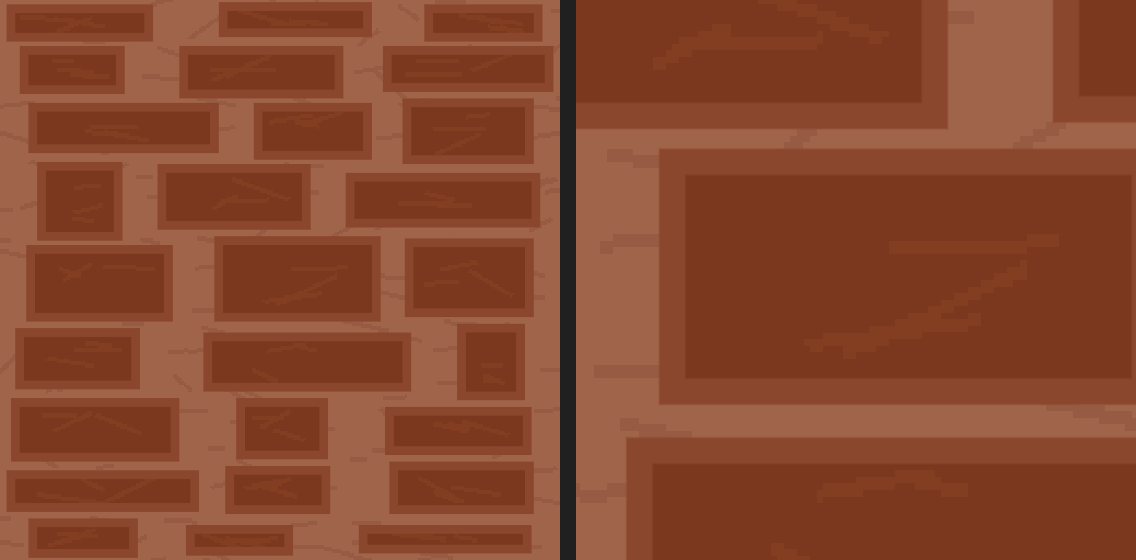
Left, the full canvas; right, a detail of the centre.
Give the GLSL for this texture, as a three.js fragment shader.

```glsl
// Draws an uneven wall of bevelled brown bricks in clay mortar, with faint blocky scratches.
varying vec2 vUv;

const float GRID = 256.0;           // blocky cells across the canvas
const float CELL = 1.0 / GRID;
const float EDGE = 0.001;           // half width of edge smoothing
const float ROWS = 9.0;
const float COLUMNS = 3.0;
const float BEVEL = 4.0 * CELL;
const float PI = 3.14159;

const vec3 MORTAR = vec3(0.629, 0.394, 0.294);
const vec3 MORTAR_SCRATCH = vec3(0.592, 0.357, 0.265);
const vec3 BRICK_RIM = vec3(0.541, 0.277, 0.178);
const vec3 BRICK_FACE = vec3(0.487, 0.221, 0.118);
const vec3 FACE_SCRATCH = vec3(0.515, 0.243, 0.132);

float hash(vec2 p) {
  return fract(sin(dot(p, vec2(127.1, 311.7))) * 43758.5);
}

vec2 hash2(vec2 p) {
  return vec2(hash(p), hash(p + 37.3));
}

vec2 snapToGrid(vec2 p) {
  return floor(p * GRID + 0.5) * CELL;
}

float fill(float d) {
  return 1.0 - smoothstep(-EDGE, EDGE, d);
}

float boxDistance(vec2 p, vec2 halfSize) {
  vec2 q = abs(p) - halfSize;
  return max(q.x, q.y);
}

// Gently waving row lines, closer together at the top and bottom
float rowEdge(float row, float x) {
  float t = row / ROWS;
  float wave = 0.012 * sin(4.0 * x + 2.3 * row) * sin(PI * t);
  return t - 0.052 * sin(2.0 * PI * t) + wave;
}

// Joints between bricks wander, the outer two stay on the canvas border
float columnEdge(float row, float column) {
  float isJoint = step(0.5, column) * step(column, COLUMNS - 0.5);
  float shift = 0.56 * (hash(vec2(row, column) + 4.7) - 0.5);
  return (column + isJoint * shift) / COLUMNS;
}

// Mostly flat angles, now and then a steep one
float scratchAngle(float h, float steepness) {
  float s = 2.0 * h - 1.0;
  return 0.3 * s + steepness * s * s * s * s * s;
}

float scratch(vec2 p, float halfLength, float angle) {
  vec2 dir = vec2(cos(angle), sin(angle));
  vec2 local = vec2(dot(p, dir), dot(p, vec2(-dir.y, dir.x)));
  return step(boxDistance(local, vec2(halfLength, CELL)), 0.0);
}

// Short scratches scattered one per tile
float mortarScratches(vec2 p, vec2 tiles) {
  float mask = 0.0;
  vec2 home = floor(p * tiles);
  for (int y = -1; y <= 1; y++) {
    for (int x = -1; x <= 1; x++) {
      vec2 id = home + vec2(float(x), float(y));
      vec2 centre = (id + hash2(id + 9.1)) / tiles;
      float halfLength = mix(0.012, 0.045, hash(id + 21.4));
      float angle = scratchAngle(hash(id + 55.8), 0.6);
      mask = max(mask, scratch(p - centre, halfLength, angle));
    }
  }
  return mask;
}

// A few scratches kept inside one brick face
float faceScratches(vec2 p, vec2 halfFace, vec2 id) {
  float mask = 0.0;
  for (int i = 0; i < 3; i++) {
    vec2 seed = id + 13.7 * float(i + 1);
    vec2 centre = (hash2(seed) - 0.5) * halfFace * vec2(1.0, 1.4);
    float halfLength = min(mix(0.018, 0.065, hash(seed + 3.3)), 0.45 * halfFace.x);
    float angle = scratchAngle(hash(seed + 6.1), 0.25);
    mask = max(mask, scratch(p - centre, halfLength, angle));
  }
  return mask;
}

vec3 paintBrick(vec3 under, vec2 p, vec2 blockyP, vec2 id) {
  // Corners come from the row and column lines, pulled in by random gaps
  float left = columnEdge(id.y, id.x);
  float right = columnEdge(id.y, id.x + 1.0);
  float middle = 0.5 * (left + right);
  vec2 low = vec2(left, rowEdge(id.y, middle));
  vec2 high = vec2(right, rowEdge(id.y + 1.0, middle));
  low += vec2(0.006, 0.003) + vec2(0.064, 0.008) * hash2(id + 71.2);
  high -= vec2(0.006, 0.003) + vec2(0.064, 0.008) * hash2(id + 18.6);
  high.x = max(high.x, low.x + 0.065);
  low = snapToGrid(low);
  high = snapToGrid(high);

  vec2 centre = 0.5 * (low + high);
  vec2 halfSize = 0.5 * (high - low);
  float d = boxDistance(p - centre, halfSize);
  float marks = faceScratches(blockyP - centre, halfSize - BEVEL, id);
  vec3 face = mix(BRICK_FACE, FACE_SCRATCH, marks);
  return mix(under, mix(BRICK_RIM, face, fill(d + BEVEL)), fill(d));
}

void main() {
  vec2 blockyP = (floor(vUv * GRID) + 0.5) * CELL;
  vec3 color = mix(MORTAR, MORTAR_SCRATCH, mortarScratches(blockyP, vec2(9.0, 18.0)));
  for (float row = 0.0; row < ROWS; row++) {
    for (float column = 0.0; column < COLUMNS; column++) {
      color = paintBrick(color, vUv, blockyP, vec2(column, row));
    }
  }
  gl_FragColor = vec4(color, 1.0);
}
```
